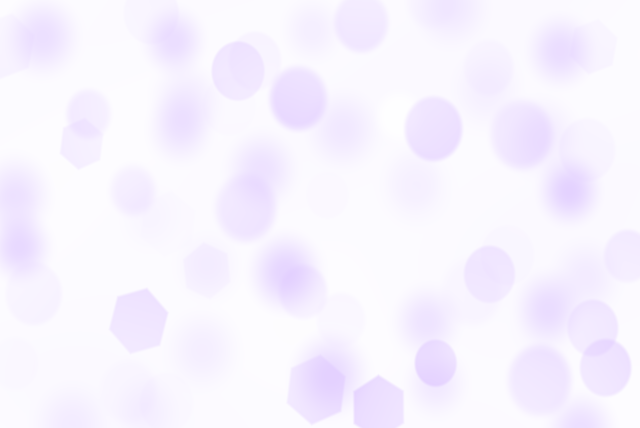
A Shadertoy shader for this background:

```glsl
// Pale lilac bokeh: blurred glows under crisper discs, hexagons and white spots.
// Both layers scatter their shapes on a jittered grid, with size, tint,
// softness and direction drawn from a sine hash.

vec2 hash2(float n) {
    return fract(sin(n * vec2(127.1, 311.7) + vec2(1.3, 4.7)) * 43758.5453);
}

// Jittered position of shape i on a grid that spans the canvas
vec2 scatter(int i, ivec2 grid, float seed, float aspect) {
    vec2 cell = vec2(i % grid.x, i / grid.x);
    vec2 jitter = (hash2(float(i) + seed) - 0.5) * 1.05;
    return (cell + 0.5 + jitter) / vec2(grid) * vec2(aspect, 1.0);
}

float hexagonDistance(vec2 p, float radius) {
    p = abs(p);
    return max(p.x * 0.866 + p.y * 0.5, p.y) - radius * 0.9;
}

vec3 addGlows(vec3 color, vec2 p, float aspect) {
    const ivec2 grid = ivec2(7, 4);
    for (int i = 0; i < grid.x * grid.y; i++) {
        vec2 look = hash2(float(i) + 61.0);
        vec2 q = p - scatter(i, grid, 17.0, aspect);
        q.y /= 1.1;
        float radius = mix(0.06, 0.08, look.x);
        float glow = 1.0 - smoothstep(radius * 0.1, radius * 1.4, length(q));
        float strength = mix(0.08, 0.68, pow(look.y, 1.3));
        color = mix(color, vec3(0.85, 0.75, 1.0), glow * strength);
    }
    return color;
}

vec3 addShapes(vec3 color, vec2 p, float aspect) {
    const ivec2 grid = ivec2(8, 5);
    float pixel = 1.0 / iResolution.y;
    for (int i = 0; i < grid.x * grid.y; i++) {
        float id = float(i);
        vec2 look = hash2(id + 131.0);
        vec2 kind = hash2(id + 211.0);
        vec2 finish = hash2(id + 307.0);
        vec2 q = p - scatter(i, grid, 83.0, aspect);
        q.y /= 1.12;

        // The turned axis also sets the direction of the inner shading
        float angle = finish.x * 6.2832;
        vec2 axis = vec2(cos(angle), sin(angle));
        vec2 turned = vec2(dot(q, axis), dot(q, vec2(-axis.y, axis.x)));
        float radius = mix(0.046, 0.072, look.x);

        bool isHexagon = kind.x < 0.25;
        float dist = isHexagon ? hexagonDistance(turned, radius) : length(q) - radius;
        float blur = isHexagon ? 0.002 : mix(0.002, 0.016, finish.y * finish.y);
        blur += pixel;
        float cover = 1.0 - smoothstep(-blur, blur, dist);

        if (kind.y < 0.12) {
            color = mix(color, vec3(1.0), cover * 0.8);
        } else {
            float strength = look.y < 0.42
                ? mix(0.03, 0.12, look.y / 0.42)
                : mix(0.15, 0.48, (look.y - 0.42) / 0.58);
            float shade = 1.0 + 0.22 * turned.x / radius;
            float rim = 1.0 + 0.12 * exp(-abs(dist) / 0.004);
            color = mix(color, vec3(0.85, 0.74, 1.0), cover * strength * shade * rim);
        }
    }
    return color;
}

void mainImage(out vec4 fragColor, in vec2 fragCoord) {
    vec2 p = fragCoord / iResolution.y;
    float aspect = iResolution.x / iResolution.y;

    // Near-white base with a broad, barely visible lilac haze
    float haze = 0.5 + 0.5 * sin(p.x * 5.0 + 1.5 * sin(p.y * 4.0)) * cos(p.y * 6.0 - p.x * 2.0);
    vec3 color = mix(vec3(0.993, 0.990, 0.998), vec3(0.980, 0.970, 1.0), haze * 0.7);

    color = addGlows(color, p, aspect);
    color = addShapes(color, p, aspect);
    fragColor = vec4(color, 1.0);
}
```
